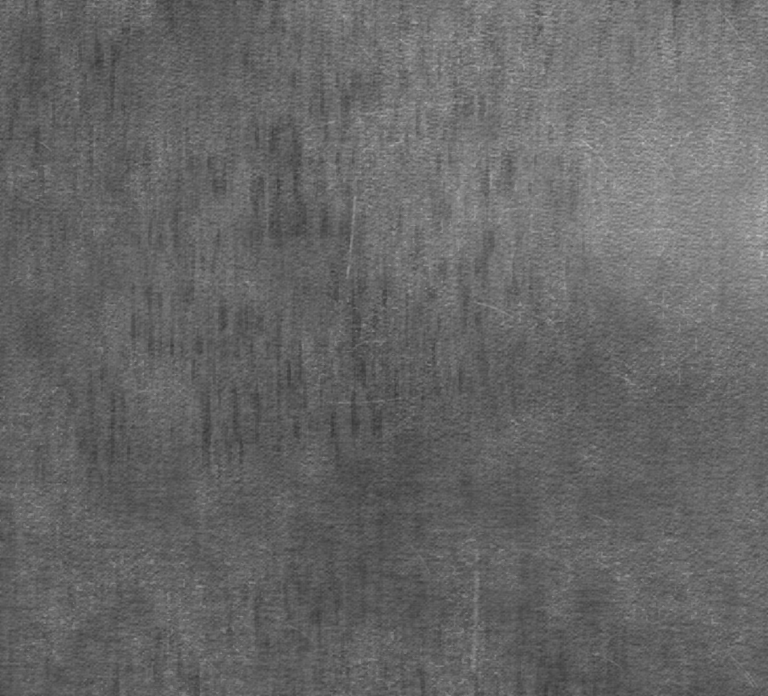
A Shadertoy shader for this texture:

```glsl
// Brushed, scuffed dark grey metal wall with fine grain, vertical wear and pale scratches.

float hash(vec2 p) {
    return fract(sin(dot(p, vec2(127.1, 311.7))) * 43758.5453);
}

float noise(vec2 p) {
    vec2 cell = floor(p), f = fract(p);
    f = f * f * (3.0 - 2.0 * f);
    float low = mix(hash(cell), hash(cell + vec2(1, 0)), f.x);
    float high = mix(hash(cell + vec2(0, 1)), hash(cell + vec2(1, 1)), f.x);
    return mix(low, high, f.y);
}

// Layered noise, centred on zero.
float fbm(vec2 p) {
    float sum = 0.0, gain = 0.5;
    for (int i = 0; i < 5; i++) {
        sum += gain * (noise(p) - 0.5);
        p = mat2(1.6, 1.2, -1.2, 1.6) * p + 7.3;
        gain *= 0.58;
    }
    return sum;
}

// Layered noise that keeps its stretch direction.
float streaks(vec2 p) {
    return 0.6 * noise(p) + 0.4 * noise(p * 2.1 + 13.7) - 0.5;
}

// Bumps lit from above.
float relief(vec2 p) {
    return noise(p) - noise(p + vec2(-0.12, 0.75));
}

// Soft elliptical spot.
float spot(vec2 p, vec2 centre, vec2 radius) {
    vec2 q = (p - centre) / radius;
    return exp(-dot(q, q));
}

// Thin, slightly bowed line from a to b with worn gaps.
float scratch(vec2 p, vec2 a, vec2 b, float bow, float width) {
    vec2 along = b - a;
    float t = clamp(dot(p - a, along) / dot(along, along), 0.0, 1.0);
    vec2 normal = normalize(vec2(-along.y, along.x));
    vec2 nearest = a + along * t + normal * bow * 4.0 * t * (1.0 - t);
    float wear = 0.15 + 0.85 * noise(p * 90.0);
    return wear * (1.0 - smoothstep(0.0, width, length(p - nearest)));
}

// Broad light and shade across the sheet.
float lighting(vec2 p) {
    float tone = 0.370 + 0.12 * smoothstep(0.5, 1.4, dot(p, vec2(0.6, 0.7)));
    tone += 0.080 * spot(p, vec2(1.08, 0.68), vec2(0.38, 0.12));
    tone += 0.040 * spot(p, vec2(0.29, 0.60), vec2(0.12, 0.22));
    tone += 0.030 * spot(p, vec2(0.62, 0.74), vec2(0.25, 0.14));
    tone -= 0.050 * spot(p, vec2(0.95, 0.46), vec2(0.24, 0.10));
    tone -= 0.040 * spot(p, vec2(0.54, 0.46), vec2(0.08, 0.22));
    tone -= 0.040 * spot(p, vec2(0.20, 1.00), vec2(0.16, 0.12));
    tone -= 0.060 * spot(p, vec2(0.81, 0.70), vec2(0.022, 0.04));
    return tone;
}

// Dark worn patch with crisp left and bottom edges.
float wornPatch(vec2 p, vec2 corner, vec2 size) {
    vec2 q = (p - corner) / size;
    vec2 edge = smoothstep(0.0, 0.04, q) * (1.0 - smoothstep(0.3, 1.2, q));
    return edge.x * edge.y;
}

// Faint short scratches strewn over the sheet.
float strewnScratches(vec2 p, float aspect) {
    float sum = 0.0;
    for (int i = 0; i < 26; i++) {
        float id = float(i) + 1.0;
        vec2 start = vec2(hash(vec2(id, 1.3)) * aspect, hash(vec2(id, 4.1)));
        float angle = -1.1 + 0.8 * hash(vec2(id, 7.7));
        float reach = 0.02 + 0.07 * hash(vec2(id, 9.2));
        vec2 end = start + reach * vec2(cos(angle), sin(angle));
        sum += hash(vec2(id, 5.9)) * scratch(p, start, end, 0.05 * reach, 0.0028);
    }
    return sum;
}

void mainImage(out vec4 fragColor, in vec2 fragCoord) {
    vec2 p = fragCoord / iResolution.y;
    float aspect = iResolution.x / iResolution.y;

    // Large tones and scuffed stains
    float tone = lighting(p);
    float blotch = fbm(p * 6.0 + 2.0);
    float scuff = fbm(p * vec2(20.0, 15.0) + 4.0);
    tone += 0.075 * blotch + 0.085 * scuff;
    tone -= 0.06 * wornPatch(p, vec2(0.384, 0.655), vec2(0.09, 0.2));

    // Vertical wear with fine dark marks, and horizontal brushing towards the bottom
    float wearMask = smoothstep(-0.15, 0.2, fbm(p * 4.0 + 31.0));
    tone += (0.03 + 0.04 * wearMask) * streaks(p * vec2(75.0, 8.0));
    tone += (0.05 + 0.05 * wearMask) * streaks(p * vec2(190.0, 34.0));
    float marks = smoothstep(0.62, 0.9, noise(p * vec2(130.0, 26.0) + 70.0));
    tone -= 0.06 * marks * wearMask;
    tone += mix(0.09, 0.04, smoothstep(0.1, 0.6, p.y)) * streaks(p * vec2(45.0, 215.0));

    // Fine crisp grain, rougher where the light falls
    float rough = 0.8 + 0.4 * smoothstep(0.3, 1.2, dot(p, vec2(0.5, 0.7))) + 0.8 * scuff;
    float grain = 0.065 * relief(p * vec2(205.0, 215.0)) + 0.075 * relief(p * 330.0 + 5.0);
    tone += rough * (grain + 0.05 * (noise(p * 390.0 + 9.0) - 0.5));
    float flecks = smoothstep(0.72, 0.95, noise(p * vec2(170.0, 210.0) + 50.0));
    tone += 0.09 * flecks * smoothstep(-0.1, 0.2, scuff + blotch);

    // Scratches
    tone += 0.12 * scratch(p, vec2(0.445, 0.816), vec2(0.675, 0.853), 0.007, 0.0036);
    tone += 0.06 * scratch(p, vec2(0.144, 0.756), vec2(0.445, 0.816), -0.004, 0.003);
    tone += 0.20 * scratch(p, vec2(0.510, 0.716), vec2(0.499, 0.601), 0.001, 0.0036);
    tone += 0.13 * scratch(p, vec2(0.685, 0.213), vec2(0.680, 0.037), 0.002, 0.0065);
    tone += 0.11 * scratch(p, vec2(0.474, 0.422), vec2(0.575, 0.428), -0.003, 0.0028);
    tone += 0.13 * strewnScratches(p, aspect);

    fragColor = vec4(vec3(clamp(tone, 0.0, 1.0)), 1.0);
}
```
